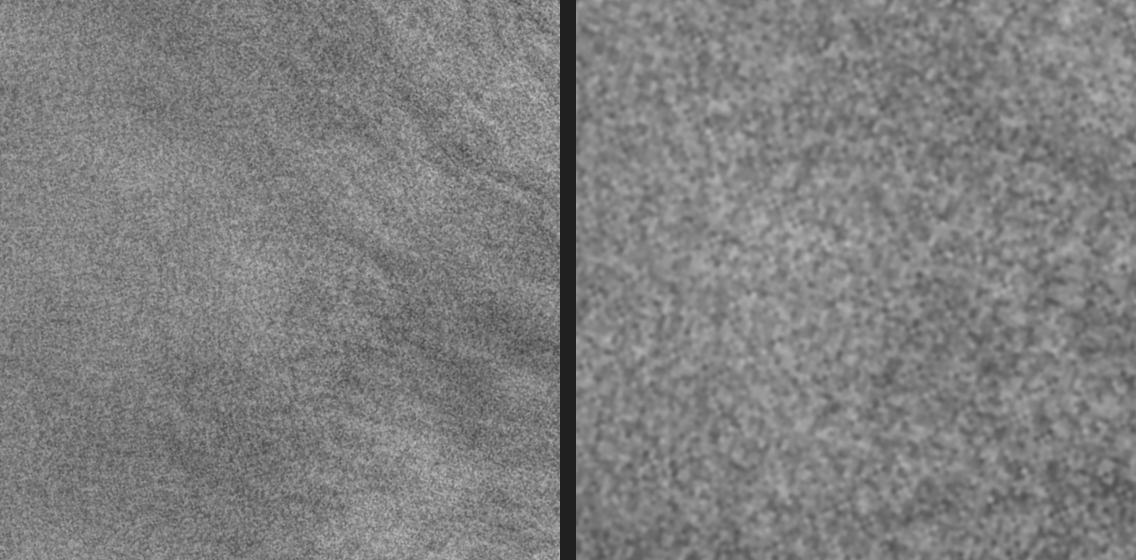
Left, the full canvas; right, a detail of the centre.
Give the GLSL for this texture, as a WebGL 2 fragment shader.

```glsl
#version 300 es
precision highp float;
// Grey, finely grained stone with soft, pale and dark cloudy streaks.
// Layers of value noise follow a curved bedding that steepens to the upper right;
// two turned layers of isotropic noise add the grain.

uniform vec2 u_resolution;
out vec4 fragColor;

float hash(vec2 p) {
    return fract(sin(dot(p, vec2(127.1, 311.7))) * 43758.5453);
}

// Value noise centred on zero, from -0.5 to 0.5
float noise(vec2 p) {
    vec2 cell = floor(p);
    vec2 f = fract(p);
    f = f * f * (3.0 - 2.0 * f);
    float low = mix(hash(cell), hash(cell + vec2(1.0, 0.0)), f.x);
    float high = mix(hash(cell + vec2(0.0, 1.0)), hash(cell + vec2(1.0, 1.0)), f.x);
    return mix(low, high, f.y) - 0.5;
}

mat2 rotation(float angle) {
    float c = cos(angle), s = sin(angle);
    return mat2(c, s, -s, c);
}

// Coordinates along and across the bedding: level on the left, steep at upper right
vec2 bedding(vec2 p) {
    return vec2(p.x - 0.5 * p.x * p.y * p.y, p.y + 1.5 * p.x * p.x * p.y);
}

float softSpot(vec2 p, vec2 centre, vec2 size) {
    vec2 d = (p - centre) / size;
    return exp(-dot(d, d));
}

void main() {
    vec2 uv = gl_FragCoord.xy / u_resolution;

    // Ragged edges for the streaks
    vec2 warp = vec2(noise(uv * 14.0 + 3.0), noise(uv * 14.0 + 41.0));
    vec2 bed = bedding(uv + 0.035 * warp);

    // Calm, dark hollow on the right; the rest roughens from left to right
    float hollow = softSpot(uv, vec2(0.92, 0.4), vec2(0.17, 0.2));
    float rough = smoothstep(0.1, 0.85, uv.x) * (1.0 - 0.7 * hollow);

    // Broad light and shade
    float shade = 0.498 - 0.035 * hollow;
    shade += 0.045 * softSpot(uv, vec2(1.0, 0.9), vec2(0.15, 0.25));
    shade += 0.025 * softSpot(uv, vec2(0.48, 0.68), vec2(0.24, 0.14));
    shade += 0.025 * softSpot(uv, vec2(0.85, 0.05), vec2(0.3, 0.12));

    // Streaks from wide clouds down to short flecks
    shade += 0.09 * noise(bed * vec2(4.0, 5.0) + 7.3);
    shade += mix(0.05, 0.10, rough) * noise(bed * vec2(10.0, 13.0) + 19.1);
    shade += mix(0.025, 0.09, rough) * noise(bed * vec2(26.0, 34.0) + 53.7);
    shade += mix(0.02, 0.08, rough) * noise(bed * vec2(80.0, 90.0) + 87.9);

    // Fine grain, turned layers to hide the lattice
    float grain = noise(rotation(0.6) * uv * 245.0 + 11.0)
                + noise(rotation(1.9) * uv * 300.0 + 67.0);
    shade += mix(0.15, 0.17, rough) * grain;

    fragColor = vec4(vec3(clamp(shade, 0.0, 1.0)), 1.0);
}
```
